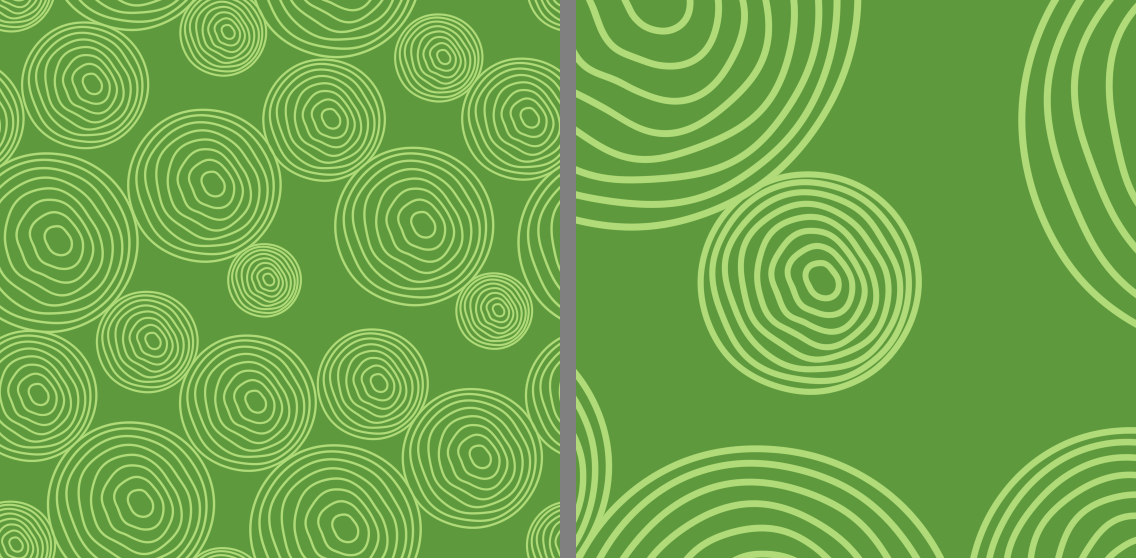
Left, the full canvas; right, a detail of the centre.
This pattern is drawn by a WebGL 2 fragment shader. Its source:

```glsl
#version 300 es
precision highp float;

// Pale green, hand-drawn growth rings in tightly packed discs on a darker green.
// Discs start on a lattice that wraps at the canvas edges, push each other apart,
// then grow until they touch. Each holds eight off-centre, wobbly outlines.

uniform vec2 u_resolution;
out vec4 fragColor;

const int DISCS = 18;
const int RINGS = 8;

vec2 tile;                // canvas size in units of its width
vec3 discs[DISCS];        // centre and radius

vec2 hash2(vec2 p) {
    vec3 q = fract(p.xyx * vec3(0.1031, 0.1030, 0.0973));
    q += dot(q, q.yzx + 33.33);
    return fract((q.xx + q.yz) * q.zy) * 2.0 - 1.0;
}

float gradientNoise(vec2 p) {
    vec2 cell = floor(p), f = p - cell;
    vec2 u = f * f * f * (f * (f * 6.0 - 15.0) + 10.0);
    vec2 e = vec2(1.0, 0.0);
    float low = mix(dot(hash2(cell), f), dot(hash2(cell + e), f - e), u.x);
    float high = mix(dot(hash2(cell + e.yx), f - e.yx),
                     dot(hash2(cell + e.xx), f - e.xx), u.x);
    return mix(low, high, u.y);
}

// Shortest offset on the wrapping canvas
vec2 wrapOffset(vec2 d) {
    return d - tile * floor(d / tile + 0.5);
}

float targetRadius(int i) {
    return mix(0.063, 0.168, fract(float(i) * 0.434 + 0.1));
}

void packDiscs() {
    // Lattice start with a little jitter
    for (int i = 0; i < DISCS; i++) {
        vec2 site = vec2(float(i), float((i * 5) % DISCS)) / float(DISCS);
        vec2 jitter = 0.035 * hash2(vec2(float(i) + 3.0, 11.0));
        discs[i] = vec3(site * tile + jitter, targetRadius(i));
    }
    // Push overlapping discs apart
    for (int pass = 0; pass < 6; pass++) {
        for (int i = 0; i < DISCS; i++) {
            vec2 push = vec2(0.0);
            for (int j = 0; j < DISCS; j++) {
                vec2 d = wrapOffset(discs[i].xy - discs[j].xy);
                float dist = max(length(d), 0.0001);
                push += d / dist * max(discs[i].z + discs[j].z - dist, 0.0) * 0.45;
            }
            discs[i].xy += push;
        }
    }
    // Share each gap in proportion to the wanted sizes
    for (int i = 0; i < DISCS; i++) {
        float wanted = targetRadius(i), radius = wanted;
        for (int j = 0; j < DISCS; j++) {
            if (j == i) continue;
            float dist = length(wrapOffset(discs[i].xy - discs[j].xy));
            radius = min(radius, dist * wanted / (wanted + targetRadius(j)));
        }
        discs[i].z = radius;
    }
    // Grow in turn into the space that is left
    for (int i = 0; i < DISCS; i++) {
        float radius = min(targetRadius(i) * 1.15, 0.172);
        for (int j = 0; j < DISCS; j++) {
            if (j == i) continue;
            float dist = length(wrapOffset(discs[i].xy - discs[j].xy));
            radius = min(radius, dist - discs[j].z);
        }
        discs[i].z = radius;
    }
}

// Distance to the nearest ring line, in disc radii
float ringDistance(vec2 q) {
    float nearest = 1.0;
    for (int k = 1; k <= RINGS; k++) {
        float t = float(k) / float(RINGS);
        vec2 v = q - vec2(0.13, 0.025) * (1.0 - t);
        float dist = length(v);
        vec2 dir = v / max(dist, 0.0001);
        float along = dot(dir, vec2(0.57, -0.82));
        float stretch = 0.16 * (1.0 - t) * (2.0 * along * along - 1.0);
        float wobble = gradientNoise(dir * 1.2 + vec2(7.3, 4.1) + t * vec2(2.4, 1.3));
        wobble *= 0.03 + 0.44 * t * (1.0 - t);
        float radius = t * (1.26 - 0.26 * t) * (1.0 + stretch + wobble);
        nearest = min(nearest, abs(dist - radius));
    }
    return nearest;
}

void main() {
    vec2 p = gl_FragCoord.xy / u_resolution.x;
    float pixel = 1.0 / u_resolution.x;
    tile = u_resolution / u_resolution.x;
    packDiscs();

    float line = 0.0;
    for (int i = 0; i < DISCS; i++) {
        float radius = discs[i].z;
        vec2 q = wrapOffset(p - discs[i].xy) / radius;
        if (dot(q, q) > 1.25) continue;
        float edge = ringDistance(q) * radius - (0.0016 + 0.0036 * radius);
        line = max(line, 1.0 - smoothstep(-0.7 * pixel, 0.7 * pixel, edge));
    }

    vec3 leafGreen = vec3(0.37, 0.60, 0.24);
    vec3 paleGreen = vec3(0.69, 0.86, 0.47);
    fragColor = vec4(mix(leafGreen, paleGreen, line), 1.0);
}
```
